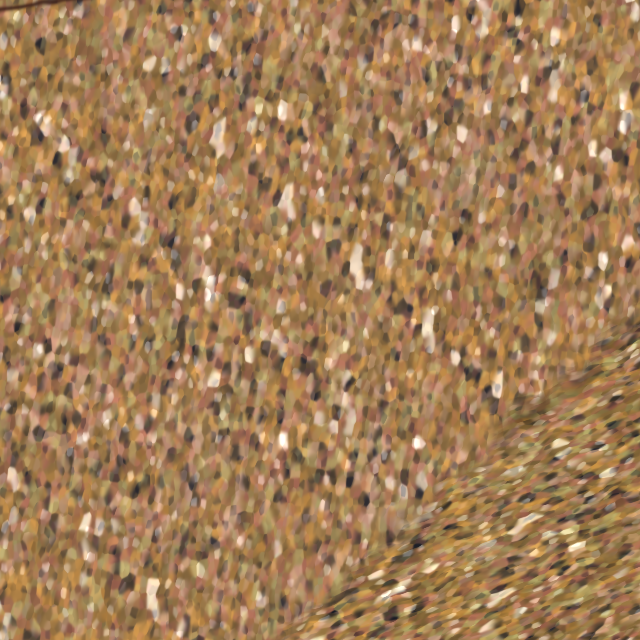
Reproduce this texture procedurally as a Shadertoy shader.

```glsl
#define SLOPE_GRAINS vec2(48.0, 82.0)
#define BANK_GRAINS vec2(48.0, 112.0)
#define SLOPE_ANGLE 1.43
#define BANK_ANGLE 0.42
#define GRAIN_SHARPNESS 4.6
#define GRAIN_REACH 1.2
#define FINE_SCALE 1.6
#define FINE_SHARE 0.38
#define CONTRAST 1.27
#define MEAN_SAND vec3(0.648, 0.508, 0.350)

float hash(vec2 p) {
    return fract(sin(dot(p, vec2(127.1, 311.7))) * 43758.5);
}

vec2 hash2(vec2 p) {
    return vec2(hash(p), hash(p + 37.3));
}

float valueNoise(vec2 p) {
    vec2 cell = floor(p), f = fract(p);
    f = f * f * (3.0 - 2.0 * f);
    float low = mix(hash(cell), hash(cell + vec2(1, 0)), f.x);
    float high = mix(hash(cell + vec2(0, 1)), hash(cell + vec2(1, 1)), f.x);
    return mix(low, high, f.y);
}

// Mineral colours, chosen by a random value
vec3 grainColor(float pick) {
    vec3 color = vec3(0.29, 0.25, 0.23);                          // dark slate
    color = mix(color, vec3(0.58, 0.45, 0.28), step(0.11, pick)); // brown
    color = mix(color, vec3(0.66, 0.44, 0.34), step(0.42, pick)); // russet
    color = mix(color, vec3(0.75, 0.55, 0.30), step(0.58, pick)); // ochre
    color = mix(color, vec3(0.70, 0.62, 0.41), step(0.73, pick)); // olive
    color = mix(color, vec3(0.76, 0.60, 0.49), step(0.84, pick)); // pink
    return mix(color, vec3(0.95, 0.87, 0.79), step(0.955, pick)); // quartz
}

// Soft blend of jittered grains in one grid
vec3 grainLayer(vec2 p) {
    vec2 cell = floor(p), f = fract(p);
    vec3 sum = vec3(0.0);
    float total = 0.0;
    for (int y = -1; y <= 1; y++) {
        for (int x = -1; x <= 1; x++) {
            vec2 offset = vec2(x, y);
            vec2 id = cell + offset;
            vec2 d = offset + 0.1 + 0.8 * hash2(id) - f;
            float pick = hash(id + 71.7);
            float spread = mix(1.35, 0.8, hash(id + 19.1));
            float falloff = max(0.0, 1.0 - dot(d, d) / GRAIN_REACH);
            float weight = pow(falloff, GRAIN_SHARPNESS * GRAIN_REACH * spread);
            weight *= 1.0 + 0.6 * step(0.955, pick);
            float shade = 0.84 + 0.32 * hash(id + 91.3);
            sum += weight * shade * grainColor(pick);
            total += weight;
        }
    }
    return (sum + 0.002 * MEAN_SAND) / (total + 0.002);
}

// Coarse and fine grains stretched along one direction
vec3 sand(vec2 uv, float angle, vec2 grains) {
    vec2 along = vec2(cos(angle), sin(angle));
    vec2 p = vec2(dot(uv, along), dot(uv, vec2(-along.y, along.x)));
    p += 0.006 * (vec2(valueNoise(uv * 31.0), valueNoise(uv * 31.0 + 40.0)) - 0.5);
    vec3 coarse = grainLayer(p * grains + 200.0);
    vec3 fine = grainLayer(p * grains * FINE_SCALE + 431.0);
    vec3 color = mix(coarse, fine, FINE_SHARE);
    return MEAN_SAND + (color - MEAN_SAND) * CONTRAST;
}

void mainImage(out vec4 fragColor, in vec2 fragCoord) {
    vec2 uv = fragCoord / iResolution.xy;

    // Ragged diagonal crease between the slope and the lower bank
    float ragged = 0.04 * (valueNoise(uv * 14.0) - 0.5)
                 + 0.03 * (valueNoise(uv * 45.0) - 0.5);
    float crease = dot(uv - vec2(0.43, 0.0), vec2(0.681, -0.732)) + ragged;
    float bank = smoothstep(-0.02, 0.02, crease);

    vec3 slopeSand = sand(uv, SLOPE_ANGLE, SLOPE_GRAINS);
    vec3 bankSand = sand(uv, BANK_ANGLE, BANK_GRAINS);
    bankSand = MEAN_SAND + (bankSand - MEAN_SAND) * 1.15;
    bankSand *= vec3(0.96, 0.97, 0.91);
    vec3 color = mix(slopeSand, bankSand, bank);

    // Broken shadow along the crease
    float shadow = exp(-pow((crease - 0.012) / 0.02, 2.0));
    color *= 1.0 - 0.3 * shadow * valueNoise(uv * 33.0) * smoothstep(0.0, 0.3, uv.y);

    // Broad patches of light and grey
    float patches = valueNoise(uv * 7.0) + 0.6 * valueNoise(uv * 17.0 + 9.0) - 0.8;
    color *= 1.0 + 0.05 * patches;
    float grey = dot(color, vec3(0.3, 0.59, 0.11));
    color = mix(color, vec3(grey), 0.15 * smoothstep(0.1, 0.7, patches));

    // Thin dark crack in the upper left corner
    float crack = uv.y - 0.984 - 0.16 * uv.x + 0.006 * (valueNoise(uv * 60.0) - 0.5);
    float line = exp(-pow(crack / 0.0045, 2.0));
    color = mix(color, vec3(0.24, 0.13, 0.10), 0.8 * line);

    fragColor = vec4(clamp(color, 0.0, 1.0), 1.0);
}
```
